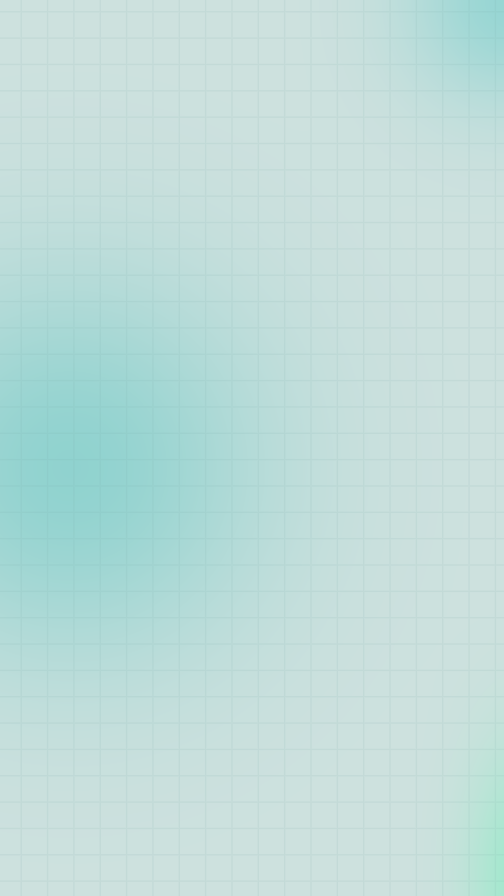
Write a Shadertoy shader that draws this background.

```glsl
// Pale grey-teal backdrop with soft teal and mint glows under a fine square grid.

const vec3 BASE_COLOR = vec3(0.806, 0.882, 0.871);
const vec3 TEAL_COLOR = vec3(0.566, 0.825, 0.812);
const vec3 AQUA_COLOR = vec3(0.590, 0.838, 0.828);
const vec3 MINT_COLOR = vec3(0.625, 0.910, 0.800);
const vec3 LINE_COLOR = vec3(0.450, 0.640, 0.630);

// Gaussian falloff around a center, with a separate spread per axis.
float glow(vec2 p, vec2 center, vec2 spread) {
    vec2 q = (p - center) / spread;
    return exp(-0.5 * dot(q, q));
}

// Antialiased coverage of a repeating square grid.
float gridLines(vec2 p, vec2 offset, float spacing, float width, float pixel) {
    vec2 cell = fract((p - offset) / spacing + 0.5) - 0.5;
    vec2 dist = abs(cell) * spacing;
    vec2 line = clamp((0.5 * width - dist) / pixel + 0.5, 0.0, 1.0);
    return max(line.x, line.y);
}

void mainImage(out vec4 fragColor, in vec2 fragCoord) {
    // Canvas width is one unit; the height follows the aspect ratio.
    vec2 p = fragCoord / iResolution.x;
    float pixel = 1.0 / iResolution.x;
    float top = iResolution.y / iResolution.x;

    // Soft color glows
    vec3 color = BASE_COLOR;
    color = mix(color, TEAL_COLOR, glow(p, vec2(0.140, 0.478 * top), vec2(0.275)));
    color = mix(color, AQUA_COLOR, glow(p, vec2(1.020, top), vec2(0.150)));
    color = mix(color, MINT_COLOR, glow(p, vec2(1.040, 0.030), vec2(0.080, 0.190)));

    // Fine grid
    float grid = gridLines(p, vec2(0.0421, 0.0295), 0.05227, 0.0028, pixel);
    color = mix(color, LINE_COLOR, 0.11 * grid);

    fragColor = vec4(color, 1.0);
}
```
